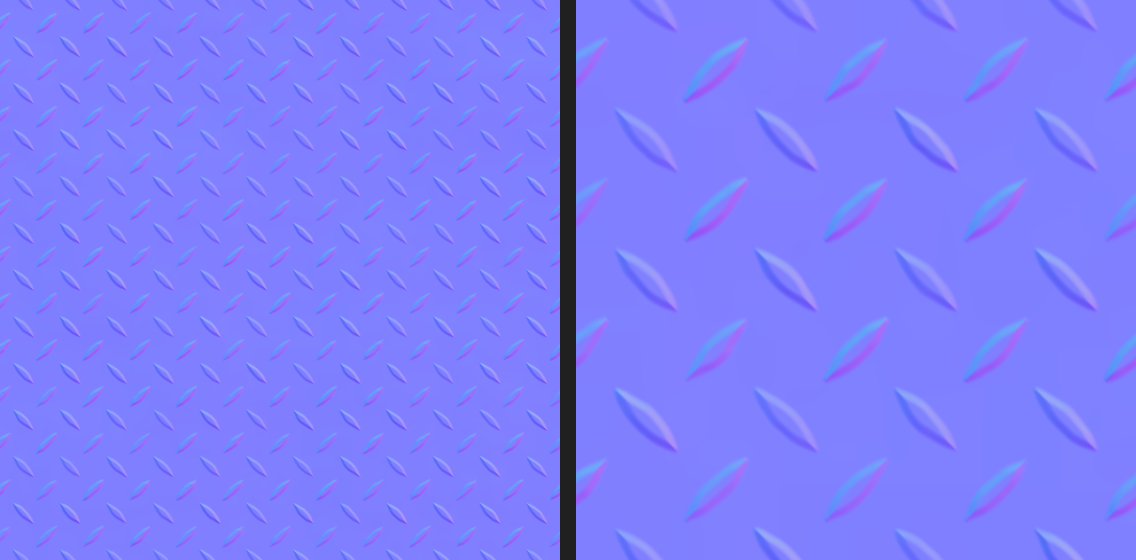
Left, the full canvas; right, a detail of the centre.
Give the GLSL for this texture map, as a WebGL 1 fragment shader.

```glsl
precision highp float;
// Tangent-space normal map of a steel tread plate: raised lens-shaped bars
// lean alternately left and right on a square grid. A height field of bars
// and wrapping noise is differentiated, and its normal is stored as colour.

uniform vec2 u_resolution;

const float REPEATS = 12.0;         // cells across and down
const float HALF_LENGTH = 0.295;    // sharp core of a bar, in cells
const float HALF_WIDTH = 0.075;
const float ROUNDING = 0.025;       // grows the core and blunts its tips
const float BEVEL = 0.074;          // width of the sloping rim
const float BAR_HEIGHT = 0.0168;
const float HEIGHT_VARIATION = 0.35;
const float EDGE_WEAR = 0.018;      // raggedness of the rim
const float WEAR_SCALE = 7.0;       // noise cells per grid cell
const float DENT_HEIGHT = 0.034;    // broad unevenness of the plate
const float DENT_SCALE = 0.5;
const float GRAIN_HEIGHT = 0.004;   // finer unevenness
const float GRAIN_SCALE = 2.0;
const float SAMPLE_STEP = 0.014;    // half-span of the slope estimate

float hash(vec2 p) {
  return fract(sin(dot(p, vec2(127.1, 311.7))) * 43758.5453);
}

// Value noise that wraps after "period" lattice cells
float wrapNoise(vec2 p, float period) {
  vec2 i = floor(p);
  vec2 f = p - i;
  f = f * f * f * (f * (f * 6.0 - 15.0) + 10.0);
  vec2 lo = mod(i, period);
  vec2 hi = mod(i + 1.0, period);
  float bottom = mix(hash(lo), hash(vec2(hi.x, lo.y)), f.x);
  float top = mix(hash(vec2(lo.x, hi.y)), hash(hi), f.x);
  return mix(bottom, top, f.y);
}

float plateNoise(vec2 p, float scale) {
  return wrapNoise(p * scale, REPEATS * scale);
}

// Signed distance to a rounded lens with its long axis on y
float lensDistance(vec2 p) {
  p = abs(p);
  float shift = (HALF_LENGTH * HALF_LENGTH - HALF_WIDTH * HALF_WIDTH)
              / (2.0 * HALF_WIDTH);
  bool nearTip = (p.y - HALF_LENGTH) * shift > p.x * HALF_LENGTH;
  float d = nearTip ? length(p - vec2(0.0, HALF_LENGTH))
                    : length(p + vec2(shift, 0.0)) - shift - HALF_WIDTH;
  return d - ROUNDING;
}

// One bar per cell, centred on "offset", with its long axis along "axis"
float barHeight(vec2 p, vec2 offset, vec2 axis, float wear) {
  vec2 q = p - offset;
  vec2 id = floor(q + 0.5);
  vec2 local = q - id;
  vec2 across = vec2(axis.y, -axis.x);
  float d = lensDistance(vec2(dot(local, across), dot(local, axis)));
  float vary = hash(mod(id, REPEATS) + offset * 37.0) - 0.5;
  float rise = smoothstep(0.0, BEVEL, wear - d);
  return BAR_HEIGHT * (1.0 + HEIGHT_VARIATION * vary) * rise;
}

float plateHeight(vec2 p) {
  float wear = EDGE_WEAR * (plateNoise(p, WEAR_SCALE) - 0.5);
  float h = barHeight(p, vec2(0.5, 0.0), vec2(-0.7071, 0.7071), wear);
  h += barHeight(p, vec2(0.0, 0.5), vec2(0.7071, 0.7071), wear);
  h += DENT_HEIGHT * plateNoise(p, DENT_SCALE);
  return h + GRAIN_HEIGHT * plateNoise(p, GRAIN_SCALE);
}

void main() {
  vec2 p = gl_FragCoord.xy / u_resolution * REPEATS;

  // Slope by central differences
  vec2 e = vec2(SAMPLE_STEP, 0.0);
  vec2 slope = vec2(plateHeight(p + e.xy) - plateHeight(p - e.xy),
                    plateHeight(p + e.yx) - plateHeight(p - e.yx))
             / (2.0 * SAMPLE_STEP);

  // Pack the unit normal into colour
  vec3 normal = normalize(vec3(-slope, 1.0));
  gl_FragColor = vec4(normal * 0.5 + 0.5, 1.0);
}
```
